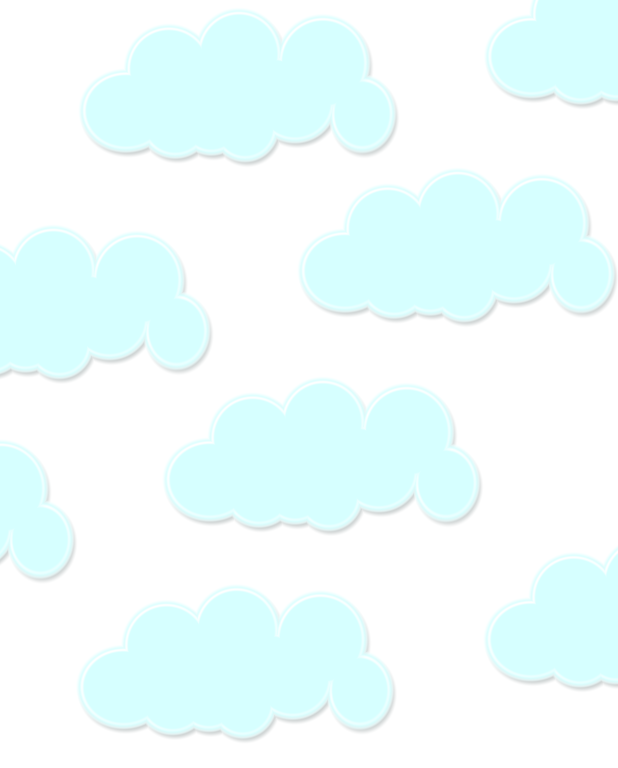
A Shadertoy shader for this pattern:

```glsl
// Rows of puffy pale cyan clouds with a bevelled rim and a soft drop shadow on white.
#define SKY          vec3(1.0)
#define CLOUD        vec3(0.84, 1.0, 1.0)
#define SHADOW       vec3(0.80, 0.82, 0.82)
#define ROWS         4
#define ROW_STEP     25.0
#define COLUMN_STEP  53.1
#define SLOPE        0.125
#define JITTER       1.2
#define RIM_DEPTH    0.52
#define RIM_WIDTH    0.32
#define SHADOW_SHIFT vec2(0.30, -0.50)

// Lobes of one cloud: centre.xy, radii.zw, in percent of the canvas height
const vec4 LOBES[10] = vec4[10](
    vec4(-14.6, -3.1, 6.0, 5.35), vec4(-9.0, 2.35, 5.75, 5.75),
    vec4(0.13, 4.3, 5.7, 5.85),   vec4(11.05, 3.1, 6.05, 6.25),
    vec4(16.15, -3.5, 4.3, 5.0),  vec4(7.4, -1.95, 5.4, 5.3),
    vec4(0.9, -5.2, 4.4, 4.5),    vec4(-8.2, -4.95, 4.6, 4.3),
    vec4(-3.5, -4.6, 4.3, 4.25),  vec4(0.0, -0.6, 14.3, 5.2));

float hash(vec2 p) {
    return fract(sin(dot(p, vec2(127.1, 311.7))) * 43758.5453);
}

float ellipseDistance(vec2 p, vec2 radii) {
    return (length(p / radii) - 1.0) * min(radii.x, radii.y);
}

float cloudDistance(vec2 p) {
    float d = 1e3;
    for (int i = 0; i < 10; i++)
        d = min(d, ellipseDistance(p - LOBES[i].xy, LOBES[i].zw));
    return d;
}

// Two clouds per row, staggered along gently rising rows
vec2 cloudCentre(float row, float column) {
    float x = 84.4 - 28.0 * row + 3.4 * row * row;
    x = mod(x - 40.4, COLUMN_STEP) + 40.4 - column * COLUMN_STEP;
    float y = 89.8 - ROW_STEP * row + SLOPE * (x - 39.0);
    vec2 cell = vec2(row, column);
    return vec2(x, y) + JITTER * (vec2(hash(cell), hash(cell + 7.3)) - 0.5);
}

float skyDistance(vec2 p) {
    float d = 1e3;
    for (int row = 0; row < ROWS; row++)
        for (int column = 0; column < 2; column++)
            d = min(d, cloudDistance(p - cloudCentre(float(row), float(column))));
    return d;
}

void mainImage(out vec4 fragColor, in vec2 fragCoord) {
    // Canvas height spans 100 units
    float pixel = 100.0 / iResolution.y;
    vec2 p = fragCoord * pixel;
    float d = skyDistance(p);
    float shadowD = skyDistance(p - SHADOW_SHIFT);

    // Drop shadow, then the soft-edged body
    vec3 color = mix(SKY, SHADOW, smoothstep(0.35, -0.5, shadowD));
    color = mix(color, SKY, 0.6 * smoothstep(0.25, -0.1, d));
    color = mix(color, CLOUD, smoothstep(0.25, -0.45, d));

    // White rim, brightest on the side facing the light
    float lit = clamp(0.5 + 0.5 * (shadowD - d) / length(SHADOW_SHIFT), 0.0, 1.0);
    float rim = 1.0 - smoothstep(0.0, max(RIM_WIDTH, pixel), abs(d + RIM_DEPTH));
    color = mix(color, SKY, rim * mix(0.4, 1.0, lit));

    fragColor = vec4(color, 1.0);
}
```
